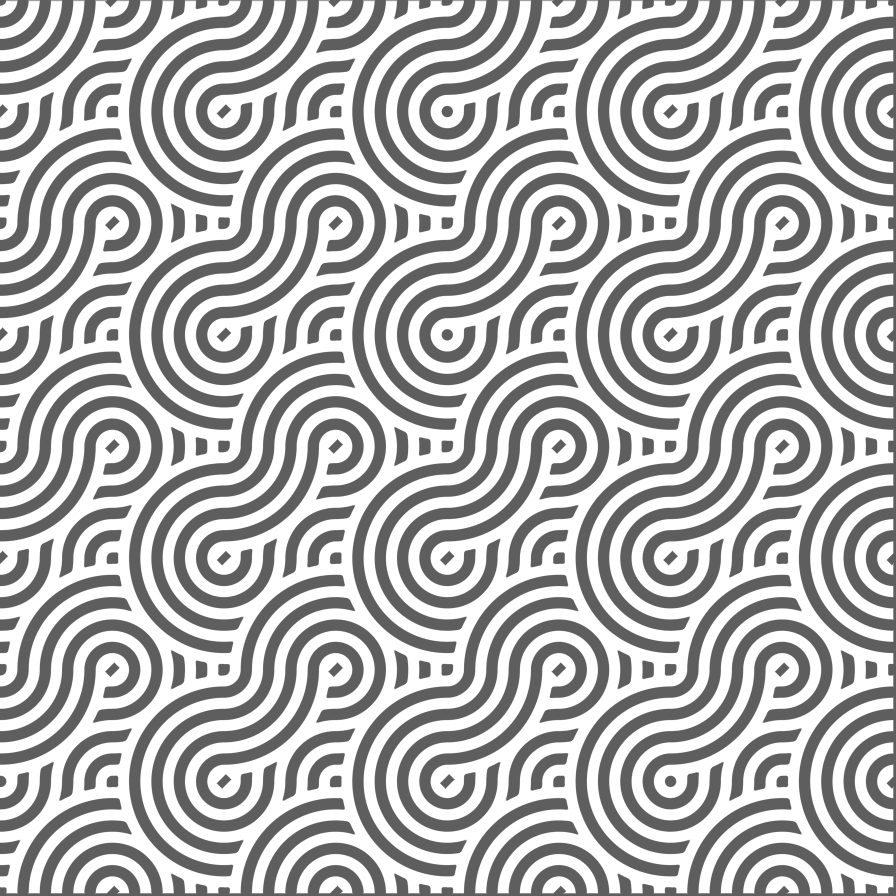
This pattern is drawn by a WebGL 1 fragment shader. Its source:

```glsl
precision highp float;
// Interlaced S-shaped bands of parallel grey lines on white.
// A two by two block of square cells repeats; every cell holds arcs about one
// corner, laid over the arcs of the opposite corner with a white gap between.

uniform vec2 u_resolution;

#define PERIOD 0.2492            // size of one repeat, four across and down
#define ORIGIN vec2(0.0008, 0.1279)
#define LINES 5.0                // line spacings per cell
#define HALF_LINE 0.253          // half line width, in line spacings
#define DISC_EDGE 4.74           // where the lower arcs are cut off
#define END_ROUND 0.10           // rounding of the cut ends
#define CHIP_HALF vec2(0.29, 0.17)
#define ROUND_SHARE 0.12         // share of centres with a round dot
#define BORDER 0.0030            // dark strip at bottom and right
#define INK vec3(0.37)
#define PAPER vec3(1.0)

float hash(vec2 p) {
  return fract(sin(dot(p, vec2(127.1, 311.7))) * 43758.5453);
}

// Signed distance to concentric lines at whole radii
float rings(float radius) {
  return abs(radius - floor(radius + 0.5)) - HALF_LINE;
}

// Intersection of two distances with a rounded corner
float roundedCut(float a, float b) {
  vec2 outside = max(vec2(a, b) + END_ROUND, 0.0);
  return min(max(a, b), -END_ROUND) + length(outside);
}

// Arcs in one cell: an upper disc, then the cut arcs of the far corner
float cellArcs(vec2 p) {
  vec2 parity = mod(floor(p), 2.0);
  vec2 topCorner = vec2(1.0, parity.x * parity.y);
  if (parity.x + parity.y < 0.5) topCorner = vec2(0.0, 1.0);
  vec2 local = fract(p);
  float upper = length(local - topCorner) * LINES;
  float lower = length(local - (1.0 - topCorner)) * LINES;
  if (upper < 4.5) return rings(upper);
  return roundedCut(rings(lower), DISC_EDGE - upper);
}

// Slanted chip, or now and then a round dot, at a ring centre
float centreMark(vec2 q, vec2 node) {
  if (hash(node) < ROUND_SHARE) return length(q) - HALF_LINE;
  vec2 turned = vec2(q.x + q.y, q.y - q.x) * 0.7071;
  vec2 d = abs(turned) - CHIP_HALF;
  return length(max(d, 0.0)) + min(max(d.x, d.y), 0.0);
}

float ink(float d, float pixel) {
  return 1.0 - smoothstep(-0.7 * pixel, 0.7 * pixel, d);
}

void main() {
  float size = min(u_resolution.x, u_resolution.y);
  vec2 uv = gl_FragCoord.xy / size;
  vec2 p = (uv - ORIGIN) * 2.0 / PERIOD;
  float pixel = 2.0 * LINES / (PERIOD * size);

  // Bands, with the marks at the ring centres
  float d = cellArcs(p);
  vec2 node = floor(p + 0.5);
  vec2 q = (p - node) * LINES;
  if (mod(node.x + node.y, 2.0) < 0.5 && length(q) < 0.5) d = centreMark(q, node);
  float cover = ink(d, pixel);

  // Dark strips at bottom and right, faint one along the top
  float strip = min(uv.y, 1.0 - uv.x) - BORDER;
  cover = max(cover, ink(strip * size, 1.0));
  cover = max(cover, 0.6 * ink((1.0 - uv.y - 0.0013) * size, 1.0));

  gl_FragColor = vec4(mix(PAPER, INK, cover), 1.0);
}
```
